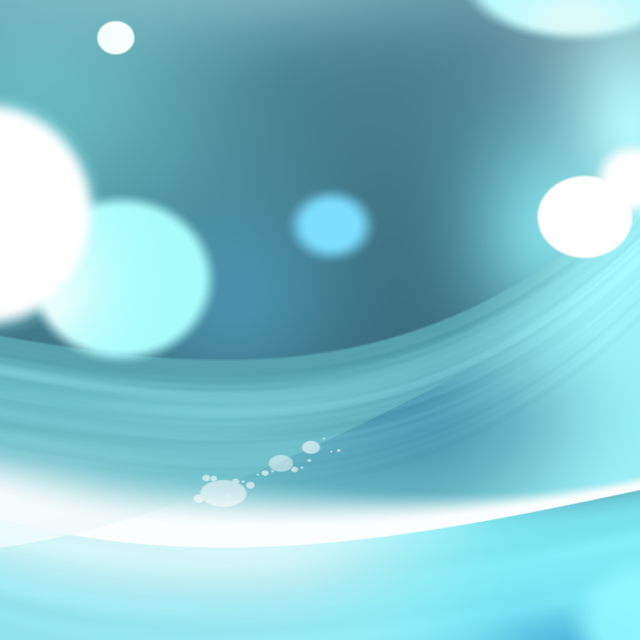
Reproduce this background procedurally as a Shadertoy shader.

```glsl
// Soft aqua backdrop: blurred light discs above flowing, streaked ribbons with tiny bubbles.

const vec3 WHITE = vec3(1.0);
const vec3 DEEP = vec3(0.22, 0.42, 0.49);
const vec3 TEAL = vec3(0.42, 0.74, 0.77);
const vec3 AQUA = vec3(0.55, 0.92, 0.96);
const vec3 PALE = vec3(0.72, 0.99, 1.0);
const vec3 BLUE = vec3(0.28, 0.57, 0.68);

float hash(vec2 p) {
    p = fract(p * vec2(123.34, 456.21));
    p += dot(p, p + 45.32);
    return fract(p.x * p.y);
}

float noise(vec2 p) {
    vec2 i = floor(p), f = fract(p);
    f = f * f * (3.0 - 2.0 * f);
    return mix(mix(hash(i), hash(i + vec2(1, 0)), f.x),
               mix(hash(i + vec2(0, 1)), hash(i + vec2(1, 1)), f.x), f.y);
}

// Gaussian patch of light, one at its centre
float glow(vec2 p, vec2 centre, vec2 radius) {
    vec2 q = (p - centre) / radius;
    return exp(-dot(q, q));
}

// Filled ellipse with an edge of chosen softness
float disc(vec2 p, vec2 centre, vec2 radius, float soft) {
    float d = (length((p - centre) / radius) - 1.0) * min(radius.x, radius.y);
    return 1.0 - smoothstep(-soft, soft, d);
}

// Ribbon outlines as heights over x
float upperEdge(float x) {
    float d = x - 0.35;
    return 0.4375 + d * d * (0.42 + 0.32 * d);
}

float lowerEdge(float x) {
    float d = x - 0.35;
    return 0.1445 + d * d * (0.31 - 0.15 * d);
}

float foldEdge(float x) {
    return 0.1445 + x * (0.13 + x * (0.5 - 0.22 * x));
}

vec3 backdrop(vec2 p) {
    vec3 c = DEEP;
    c = mix(c, TEAL, 0.95 * glow(p, vec2(0.06, 0.86), vec2(0.38, 0.30)));
    c = mix(c, vec3(0.30, 0.60, 0.71), 0.8 * glow(p, vec2(0.37, 0.54), vec2(0.15, 0.16)));
    c = mix(c, vec3(0.28, 0.50, 0.57), 0.7 * glow(p, vec2(0.62, 0.85), vec2(0.25, 0.15)));
    c = mix(c, vec3(0.57, 0.78, 0.81), 0.75 * glow(p, vec2(0.35, 1.04), vec2(0.55, 0.10)));
    c = mix(c, vec3(0.60, 0.75, 0.78), 0.8 * glow(p, vec2(1.02, 0.94), vec2(0.22, 0.18)));
    c = mix(c, AQUA, 0.85 * glow(p, vec2(0.86, 0.64), vec2(0.13, 0.17)));
    return mix(c, PALE, 0.95 * glow(p, vec2(0.99, 0.80), vec2(0.10, 0.15)));
}

vec3 ribbon(vec2 p, float px) {
    float depth = upperEdge(p.x) - p.y;
    vec3 c = mix(vec3(0.35, 0.64, 0.69), vec3(0.44, 0.76, 0.80), smoothstep(0.0, 0.07, depth));
    c = mix(c, vec3(0.62, 0.95, 0.97), smoothstep(0.68, 1.0, p.x + 0.1 * depth));
    // Fold in shadow beneath the faint diagonal edge
    float fold = smoothstep(-px, px, foldEdge(p.x) - p.y);
    float shade = glow(p, vec2(0.70, 0.34), vec2(0.20, 0.11));
    c = mix(c, BLUE, shade * mix(0.35, 0.85, fold * (1.0 - smoothstep(0.6, 0.8, p.x))
                                          + smoothstep(0.6, 0.8, p.x) * 0.5));
    c = mix(c, BLUE, 0.3 * fold * glow(p, vec2(0.52, 0.28), vec2(0.15, 0.07)));
    // Fine streaks following the flow
    float streak = noise(vec2(p.x * 2.0, depth * 75.0)) + 0.6 * noise(vec2(p.x * 3.0 + 7.0, depth * 170.0));
    c += 0.075 * (streak - 0.8) * smoothstep(0.0, 0.03, depth) * smoothstep(0.24, 0.12, depth);
    // White mist resting on the lower edge
    float thick = mix(0.12, 0.025, smoothstep(0.25, 1.0, p.x));
    float mist = 1.0 - smoothstep(0.25 * thick, thick, p.y - lowerEdge(p.x));
    c = mix(c, vec3(0.98, 0.995, 0.995), mist * (0.93 + 0.07 * fold));
    return mix(c, WHITE, 0.35 * glow(p, vec2(0.0, 0.23), vec2(0.18, 0.06)));
}

vec3 foreground(vec2 p, float px) {
    float depth = lowerEdge(p.x) - p.y;
    vec3 c = mix(vec3(0.85, 0.98, 0.99), vec3(0.58, 0.90, 0.94), smoothstep(0.0, 0.14, depth));
    c = mix(c, vec3(0.50, 0.93, 0.97), smoothstep(0.40, 0.85, p.x));
    c = mix(c, vec3(0.36, 0.68, 0.73), 0.8 * smoothstep(0.65, 1.0, p.x) * exp(-depth * 45.0));
    c = mix(c, vec3(0.28, 0.68, 0.84), 0.85 * glow(p, vec2(0.89, -0.01), vec2(0.14, 0.06)));
    c += 0.04 * (noise(vec2(p.x * 2.0, depth * 40.0)) - 0.5);
    float veil = smoothstep(-px, px, p.y - foldEdge(p.x));
    c = mix(c, WHITE, 0.55 * veil * smoothstep(0.16, 0.08, p.x));
    return mix(c, vec3(0.57, 0.97, 1.0), 0.9 * disc(p, vec2(1.03, 0.03), vec2(0.12, 0.09), 0.025));
}

float bubbles(vec2 p, float px) {
    float m = 0.55 * disc(p, vec2(0.349, 0.229), vec2(0.036, 0.021), px);
    m = max(m, 0.5 * disc(p, vec2(0.439, 0.276), vec2(0.019, 0.013), px));
    m = max(m, 0.6 * disc(p, vec2(0.486, 0.301), vec2(0.014, 0.010), px));
    for (int i = 0; i < 20; i++) {
        float k = float(i), t = (k + 0.5) / 20.0;
        float jitter = hash(vec2(k, 3.7)) - 0.5;
        vec2 centre = mix(vec2(0.305, 0.225), vec2(0.535, 0.308), t) + vec2(0.0, 0.045 * jitter);
        float size = mix(0.002, 0.008, pow(hash(vec2(k, 9.1)), 2.0)) * (1.0 - 0.4 * t);
        m = max(m, 0.6 * disc(p, centre, size * vec2(1.1, 0.9), px));
    }
    return m;
}

void mainImage(out vec4 fragColor, in vec2 fragCoord) {
    vec2 p = fragCoord / iResolution.xy;
    float px = 1.0 / min(iResolution.x, iResolution.y);
    // Layers from back to front
    vec3 c = backdrop(p);
    c = mix(c, ribbon(p, px), smoothstep(-0.003, 0.003, upperEdge(p.x) - p.y));
    c = mix(c, foreground(p, px), smoothstep(-px, px, lowerEdge(p.x) - p.y));
    c = mix(c, WHITE, bubbles(p, px));
    // Floating discs of light
    c = mix(c, vec3(0.49, 0.87, 1.0), disc(p, vec2(0.518, 0.648), vec2(0.056, 0.047), 0.016));
    vec3 cyanDisc = mix(vec3(0.66, 0.99, 0.99), WHITE, glow(p, vec2(0.05, 0.56), vec2(0.10, 0.11)));
    c = mix(c, cyanDisc, disc(p, vec2(0.190, 0.564), vec2(0.138, 0.123), 0.014));
    c = mix(c, PALE, 0.6 * disc(p, vec2(-0.02, 0.665), vec2(0.165, 0.172), 0.025));
    c = mix(c, WHITE, disc(p, vec2(-0.02, 0.665), vec2(0.161, 0.167), 0.016));
    vec3 topDisc = mix(PALE, vec3(0.87, 0.98, 0.98), glow(p, vec2(0.90, 0.97), vec2(0.10, 0.05)));
    c = mix(c, topDisc, disc(p, vec2(0.90, 1.03), vec2(0.165, 0.087), 0.012));
    c = mix(c, WHITE, disc(p, vec2(0.99, 0.72), vec2(0.052, 0.048), 0.015));
    c = mix(c, WHITE, disc(p, vec2(0.914, 0.661), vec2(0.074, 0.064), 0.0025));
    c = mix(c, vec3(0.96, 1.0, 1.0), disc(p, vec2(0.181, 0.941), vec2(0.029, 0.026), 0.002));
    fragColor = vec4(clamp(c, 0.0, 1.0), 1.0);
}
```
